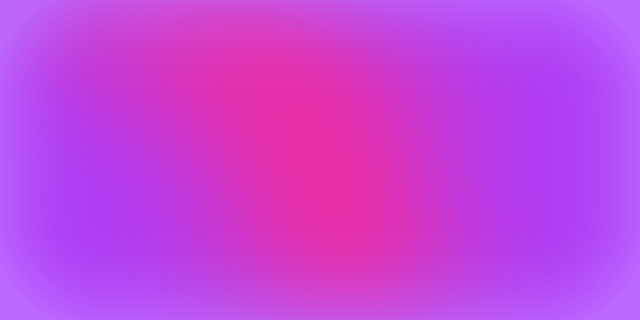
Give the GLSL for this background, as a Shadertoy shader.

```glsl
// Soft magenta ridge leaning across a violet field, with a pale border glow in faint terraces.

const vec3 VIOLET = vec3(0.675, 0.235, 0.960);
const vec3 MAGENTA = vec3(0.910, 0.180, 0.645);
const vec3 BORDER_LIGHT = vec3(0.740, 0.430, 1.000);

const float CORE_HEIGHT = 0.47;      // height of the brightest point
const float RIDGE_BASE = 0.545;      // ridge position at the bottom
const float RIDGE_LEAN = 0.18;       // shift to the left at the top
const vec2 WIDTH_LEFT = vec2(0.22, 0.32);   // low, high
const vec2 WIDTH_RIGHT = vec2(0.20, 0.25);  // low, high
const float FADE_UP = 0.18;
const float FADE_DOWN = 0.34;
const float CORNER_RADIUS = 0.34;    // in canvas heights
const float BORDER_DEPTH = 0.33;
const float BORDER_STRENGTH = 0.68;
const float RIDGE_STEPS = 20.0;
const float GLOW_STEPS = 14.0;
const float STEP_MIX = 0.55;         // how visible the terraces are

// Signed distance to a rounded box centred at the origin
float roundedBox(vec2 p, vec2 halfSize, float radius) {
    vec2 q = abs(p) - halfSize + radius;
    return length(max(q, 0.0)) + min(max(q.x, q.y), 0.0) - radius;
}

// Smooth-edged terraces blended over a continuous value
float terrace(float value, float steps) {
    float scaled = value * steps;
    float stepped = floor(scaled) + smoothstep(0.3, 0.7, fract(scaled));
    return mix(value, stepped / steps, STEP_MIX);
}

// Magenta amount: a leaning bell curve, broader towards the top
float ridge(vec2 uv) {
    float centre = RIDGE_BASE - RIDGE_LEAN * uv.y * uv.y;
    float high = smoothstep(0.35, 0.9, uv.y);
    float offset = uv.x - centre;
    vec2 width = offset < 0.0 ? WIDTH_LEFT : WIDTH_RIGHT;
    float across = offset / mix(width.x, width.y, high);

    float rise = uv.y - CORE_HEIGHT;
    float along = rise > 0.0 ? rise / (1.0 - CORE_HEIGHT) : rise / CORE_HEIGHT;
    float fade = rise > 0.0 ? FADE_UP : FADE_DOWN;
    return exp(-across * across) * (1.0 - fade * along * along);
}

// Glow that grows towards the border and the corners
float borderGlow(vec2 uv) {
    vec2 scale = vec2(iResolution.x / iResolution.y, 1.0);
    float dist = roundedBox((uv - 0.5) * scale, 0.5 * scale, CORNER_RADIUS);
    float nearness = clamp(1.0 + dist / BORDER_DEPTH, 0.0, 1.15);
    float level = terrace(nearness, GLOW_STEPS);
    return BORDER_STRENGTH * level * level;
}

void mainImage(out vec4 fragColor, in vec2 fragCoord) {
    vec2 uv = fragCoord / iResolution.xy;
    float pink = terrace(ridge(uv), RIDGE_STEPS);
    vec3 color = mix(VIOLET, MAGENTA, pink);

    // The glow is weaker over the magenta ridge
    color = mix(color, BORDER_LIGHT, borderGlow(uv) * (1.0 - 0.3 * pink));
    fragColor = vec4(color, 1.0);
}
```
